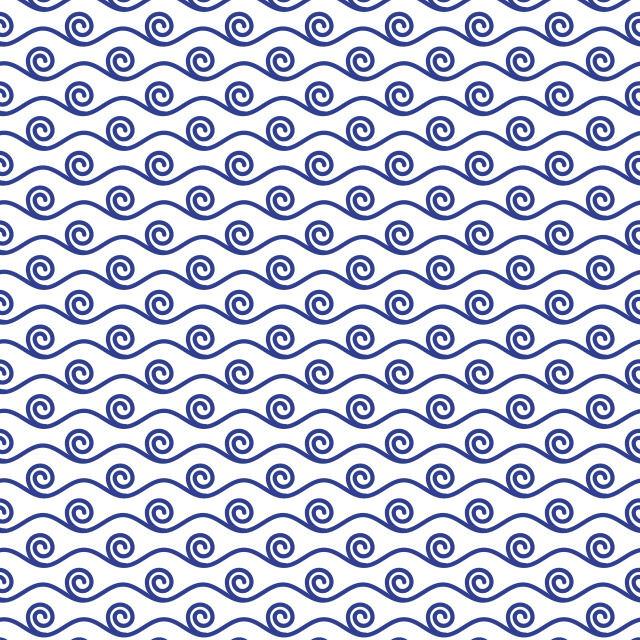
Write a WebGL 2 fragment shader that draws this pattern.

```glsl
#version 300 es
precision highp float;
// Staggered rows of blue waves, each trough curling up into a spiral.
// A row is a cosine line plus a chain of circular arcs, drawn from
// distances measured in units of one wavelength.

uniform vec2 u_resolution;
out vec4 outColor;

const float TAU = 6.2831853;
const float WAVES_ACROSS = 8.0;
const float ROW_SPACING = 0.4344;
const float ROW_STAGGER = 0.487;
const vec2 FIRST_SPIRAL = vec2(0.510, 0.2885);
const float LINE_WIDTH = 0.0535;

const vec3 PAPER = vec3(1.0);
const vec3 INK = vec3(0.19, 0.25, 0.56);

// Half circle about the origin; side is +1 for the upper half, -1 for the lower.
float halfArc(vec2 p, float radius, float side) {
    return p.y * side >= 0.0 ? abs(length(p) - radius)
                             : length(vec2(abs(p.x) - radius, p.y));
}

// Lower left quarter of a circle about the origin.
float quarterArc(vec2 p, float radius) {
    if (max(p.x, p.y) <= 0.0) return abs(length(p) - radius);
    return min(length(p + vec2(radius, 0.0)), length(p + vec2(0.0, radius)));
}

// Cosine line with its trough at trough.x, corrected for slope.
float waveLine(vec2 p, vec2 trough, float amplitude) {
    float phase = TAU * (p.x - trough.x);
    float height = trough.y + amplitude * (1.0 - cos(phase));
    float slope = amplitude * TAU * sin(phase);
    return abs(p.y - height) / sqrt(1.0 + slope * slope);
}

// Arcs of shrinking radius, joined end to end from the trough inward.
float spiral(vec2 p) {
    float d = quarterArc(p - vec2(0.0625, 0.0), 0.2225);
    d = min(d, halfArc(p - vec2(-0.007, 0.0), 0.153, 1.0));
    d = min(d, halfArc(p - vec2(0.035, 0.0), 0.111, -1.0));
    return min(d, halfArc(p - vec2(-0.010, 0.0), 0.066, 1.0));
}

// One row, with the spiral centre at the origin of each repeat.
float waveRow(vec2 p) {
    vec2 cell = vec2(fract(p.x + 0.5) - 0.5, p.y);
    return min(waveLine(p, vec2(0.04, -0.23), 0.1), spiral(cell));
}

void main() {
    vec2 p = gl_FragCoord.xy / u_resolution * WAVES_ACROSS - FIRST_SPIRAL;
    float pixel = WAVES_ACROSS / u_resolution.y;

    // Nearest line among the rows just below and above.
    float baseRow = floor(p.y / ROW_SPACING);
    float d = 1.0;
    for (int i = 0; i < 2; i++) {
        float row = baseRow + float(i);
        vec2 offset = vec2(mod(row, 2.0) * ROW_STAGGER, row * ROW_SPACING);
        d = min(d, waveRow(p - offset));
    }

    float ink = clamp(0.5 - (d - 0.5 * LINE_WIDTH) / pixel, 0.0, 1.0);
    outColor = vec4(mix(PAPER, INK, ink), 1.0);
}
```
